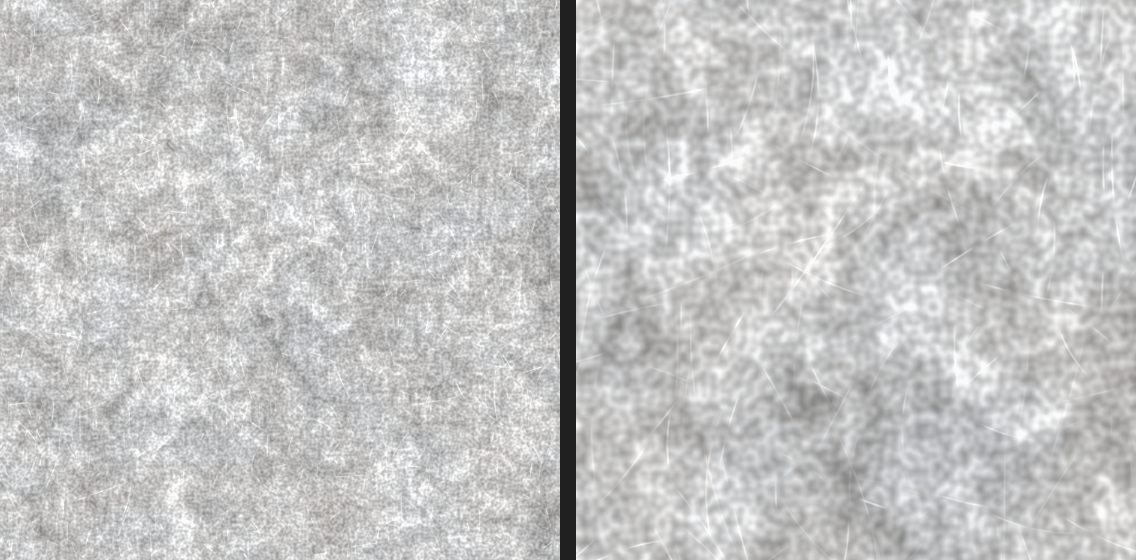
Left, the full canvas; right, a detail of the centre.
Reproduce this texture procedurally as a Shadertoy shader.

```glsl
// Worn pale grey plaster: cloudy patches, flaky grain, faint weave and fine white scratches.

#define BASE_GREY 0.777
#define PATCH_CONTRAST 0.10
#define FLAKE_CONTRAST 0.125
#define GRAIN_CONTRAST 0.165
#define WEAVE_CONTRAST 0.045
#define TINT_AMOUNT 0.014
#define SCRATCH_LIGHT 0.17
#define SCRATCH_WIDTH 0.0005
#define SCRATCH_LAYERS 4

const float TAU = 6.2831853;

// Integer hash: two random values in 0..1 for each cell
vec2 hash2(vec2 cell) {
    uvec2 h = uvec2(ivec2(cell)) * 1664525u + 1013904223u;
    h.x += h.y * 1664525u;
    h.y += h.x * 1664525u;
    h ^= h >> 16u;
    h.x += h.y * 1664525u;
    h.y += h.x * 1664525u;
    h ^= h >> 16u;
    return vec2(h & 65535u) / 65535.0;
}

float cornerSlope(vec2 cell, vec2 offset) {
    float angle = TAU * hash2(cell).x;
    return dot(vec2(cos(angle), sin(angle)), offset);
}

// Gradient noise, roughly -0.7..0.7
float noise(vec2 p) {
    vec2 cell = floor(p), f = p - cell;
    vec2 blend = f * f * f * (f * (f * 6.0 - 15.0) + 10.0);
    vec2 e = vec2(1.0, 0.0);
    float low = mix(cornerSlope(cell, f), cornerSlope(cell + e.xy, f - e.xy), blend.x);
    float high = mix(cornerSlope(cell + e.yx, f - e.yx), cornerSlope(cell + e.xx, f - e.xx), blend.x);
    return mix(low, high, blend.y);
}

// Two octaves, the second turned to hide the lattice
float noisePair(vec2 p) {
    vec2 turned = mat2(0.8, 0.6, -0.6, 0.8) * p;
    return noise(p) + noise(turned * 2.1 + 37.0);
}

// Short, gently bent strokes, one per cell of a coarse grid
float scratches(vec2 uv, float scale, float seed, float pixel) {
    vec2 p = uv * scale;
    vec2 home = floor(p);
    float light = 0.0;
    for (int j = -1; j <= 1; j++) {
        for (int i = -1; i <= 1; i++) {
            vec2 cell = home + vec2(i, j);
            vec2 place = hash2(cell + seed);
            vec2 shape = hash2(cell + seed + 191.0);
            vec2 look = hash2(cell + seed + 433.0);
            // Directions gather around the vertical
            float lean = (shape.x - 0.5) * abs(shape.x - 0.5) * 6.0;
            vec2 along = vec2(sin(lean), cos(lean));
            vec2 d = p - cell - place;
            float t = dot(d, along);
            float bend = (look.x - 0.5) * 0.5 * t * t;
            float side = abs(dot(d, vec2(along.y, -along.x)) - bend) / scale;
            float reach = mix(0.2, 0.85, shape.y);
            float fade = 1.0 - smoothstep(0.5 * reach, reach, abs(t));
            float line = 1.0 - smoothstep(0.0, SCRATCH_WIDTH + pixel, side);
            light = max(light, line * fade * look.y);
        }
    }
    return light;
}

void mainImage(out vec4 fragColor, in vec2 fragCoord) {
    vec2 uv = fragCoord / iResolution.y;
    float pixel = 1.0 / iResolution.y;

    // Cloudy patches, slightly taller than wide
    vec2 warp = vec2(noise(uv * 14.0 + 5.0), noise(uv * 14.0 + 71.0));
    float patches = noisePair(uv * vec2(4.6, 3.8) + 0.25 * warp + 11.0);

    // Ragged flakes and fine grain
    float flakes = noisePair(uv * 20.0 + 0.7 * warp + 130.0);
    float grain = 0.75 * noise(uv * 92.0 + 300.0) + noise(uv * 185.0 + 700.0);
    float crust = smoothstep(0.05, 0.55, 0.5 * flakes + 0.35 * patches + 0.45 * grain);

    // Thread-like streaks in both directions
    float weave = noise(uv * vec2(170.0, 14.0) + 900.0)
                + noise(uv * vec2(14.0, 170.0) + 1300.0);

    float grey = BASE_GREY
        + PATCH_CONTRAST * patches
        + FLAKE_CONTRAST * flakes
        + GRAIN_CONTRAST * grain
        + WEAVE_CONTRAST * weave
        + 0.045 * (crust - 0.2);

    // Scratches, broken up by the surface
    float strokes = 0.0;
    for (int i = 0; i < SCRATCH_LAYERS; i++) {
        float layer = float(i);
        strokes = max(strokes, scratches(uv + 0.37 * layer, 9.0 + 5.0 * layer, 53.0 * layer, pixel));
    }
    strokes *= smoothstep(-0.45, 0.3, noise(uv * 60.0 + 210.0));
    grey += SCRATCH_LIGHT * strokes;

    // Soft limits, then faint warm and cool stains
    grey = clamp(grey, 0.54, 0.985);
    float stain = noisePair(uv * 6.0 + 1700.0) + 0.6 * noise(uv * 130.0 + 2100.0);
    float shade = 1.0 - smoothstep(0.6, 0.8, grey);
    vec3 tint = vec3(-0.6, 0.1, 1.0) * TINT_AMOUNT * (stain - 0.4 * shade);
    fragColor = vec4(clamp(grey + tint, 0.0, 1.0), 1.0);
}
```
